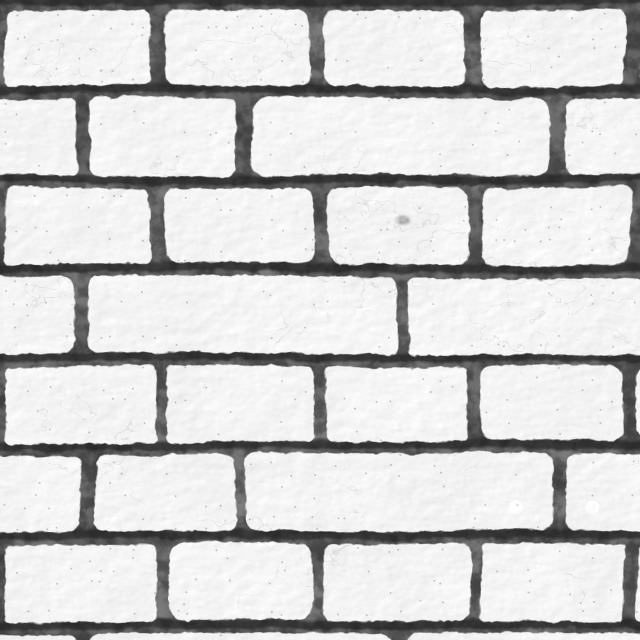
This texture is drawn by a Shadertoy shader. Its source:

```glsl
// A whitewashed brick wall with rough grey mortar, seen straight on.
// Each row gathers its nearest upright joints, some of them skipped to leave
// long bricks; a noisy rounded-box distance then parts brick from mortar.

const float ROW_PITCH = 0.1392;    // height of brick plus mortar
const float ROW_TOP = 0.0046;      // first row boundary below the top edge
const float COLUMN_PITCH = 0.2470; // spacing of upright joints
const float BRICK_HALF = 0.0598;   // half the height of a brick

const vec3 PAINT = vec3(0.957);
const vec3 MORTAR_LIGHT = vec3(0.42);
const vec3 MORTAR_MID = vec3(0.29);
const vec3 MORTAR_SHADOW = vec3(0.175);

float hash(vec2 p) {
    return fract(sin(dot(p, vec2(127.1, 311.7))) * 43758.5453);
}

float noise(vec2 p) {
    vec2 i = floor(p), f = fract(p);
    f = f * f * (3.0 - 2.0 * f);
    return mix(mix(hash(i), hash(i + vec2(1, 0)), f.x),
               mix(hash(i + vec2(0, 1)), hash(i + vec2(1, 1)), f.x), f.y);
}

float fbm(vec2 p) {
    float sum = 0.0, gain = 0.5;
    for (int i = 0; i < 4; i++) {
        sum += gain * noise(p);
        p = mat2(1.6, 1.2, -1.2, 1.6) * p + 7.3;
        gain *= 0.5;
    }
    return sum;
}

// Odd rows drop some joints, turning two short bricks into a long one.
bool jointSkipped(float row, float k) {
    float course = mod(row, 4.0);
    return (course == 1.0 && mod(k, 4.0) == 2.0) ||
           (course == 3.0 && mod(k, 2.0) == 1.0);
}

// Left edge, right edge and joint index of the brick around x.
vec3 brickSpan(float x, float row, float drop, float jointHalf) {
    vec3 span = vec3(-9.0, 9.0, 0.0);
    for (float k = -3.0; k < 8.0; k++) {
        if (jointSkipped(row, k)) continue;
        vec2 id = vec2(k, row);
        float phase = mix(0.002, 0.133, mod(row, 2.0));
        float joint = phase + k * COLUMN_PITCH + 0.012 * (hash(id) - 0.5)
                    + 0.10 * drop * (hash(id + 31.0) - 0.5);
        float halfWidth = jointHalf + 0.004 * (hash(id + 57.0) - 0.5);
        if (joint <= x && joint + halfWidth > span.x) span.xz = vec2(joint + halfWidth, k);
        if (joint > x) span.y = min(span.y, joint - halfWidth);
    }
    return span;
}

float roundedBox(vec2 p, vec2 halfSize, float radius) {
    vec2 q = abs(p) - halfSize + radius;
    return length(max(q, 0.0)) + min(max(q.x, q.y), 0.0) - radius;
}

// Soft disc coverage, used for blemishes.
float disc(vec2 p, vec2 center, float radius, float blur) {
    return 1.0 - smoothstep(radius - blur, radius + blur, length(p - center));
}

vec3 paintColor(vec2 p) {
    // Fine plaster relief, lit from the upper left
    float relief = fbm(p * vec2(55, 75)) - fbm(p * vec2(55, 75) + vec2(-0.25, 0.3));
    float shade = 0.10 * relief + 0.04 * (fbm(p * 14.0) - 0.47);
    // Occasional thin creases
    float ridge = abs(fbm(p * vec2(17, 24) + 3.0) - 0.48);
    float patches = smoothstep(0.58, 0.75, noise(p * 11.0));
    shade -= 0.07 * patches * (1.0 - smoothstep(0.0, 0.012, ridge));
    // Scattered tiny pits
    vec2 cell = floor(p * 60.0);
    vec2 offset = 0.25 + 0.5 * vec2(hash(cell + 5.0), hash(cell + 9.0));
    float pit = disc(fract(p * 60.0), offset, 0.08, 0.07);
    shade -= 0.22 * pit * step(0.88, hash(cell));
    // One grey stain and a pair of bright dabs
    vec2 stained = (p - vec2(0.630, 0.656)) * vec2(0.65, 1.0);
    shade -= 0.38 * disc(stained, vec2(0), 0.006, 0.005) * (0.5 + noise(p * 160.0));
    for (float i = 0.0; i < 2.0; i++)
        shade += 0.04 * disc(p, vec2(0.806 + 0.119 * i, 0.207), 0.011, 0.0015);
    return PAINT + shade;
}

// gapY is the height below the nearest row boundary.
vec3 mortarColor(vec2 p, float gapY) {
    float grain = fbm(p * 70.0);
    vec3 color = mix(MORTAR_MID, MORTAR_LIGHT, smoothstep(0.25, 0.70, grain));
    color *= 0.82 + 0.36 * noise(p * 24.0);
    // Shadow hugging the underside of the bricks above
    float y = gapY + 0.012 * (fbm(p * 38.0 + 11.0) - 0.47);
    float shadow = smoothstep(-0.017, -0.008, y) * (1.0 - smoothstep(-0.001, 0.006, y));
    return mix(color, MORTAR_SHADOW * (0.75 + 0.5 * grain), 0.85 * shadow);
}

void mainImage(out vec4 fragColor, in vec2 fragCoord) {
    vec2 p = fragCoord / iResolution.y;

    // Row under this point, with gently wavering courses
    float depth = 1.0 - p.y + 0.007 * (noise(p * vec2(5, 7)) - 0.5);
    float rowCoord = (depth - ROW_TOP) / ROW_PITCH;
    float row = floor(rowCoord);
    float drop = (fract(rowCoord) - 0.5) * ROW_PITCH;
    float gapY = (fract(rowCoord + 0.5) - 0.5) * ROW_PITCH;

    // Brick outline, with joints widening toward the top
    vec3 span = brickSpan(p.x, row, drop, mix(0.0085, 0.0125, p.y));
    float seed = hash(vec2(span.z, row) + 83.0);
    vec2 local = vec2(p.x - 0.5 * (span.x + span.y), drop + 0.003 * (seed - 0.5));
    vec2 halfSize = vec2(0.5 * (span.y - span.x), BRICK_HALF);
    float dist = roundedBox(local, halfSize, mix(0.008, 0.022, seed));
    dist += 0.008 * (fbm(p * 45.0) - 0.47) + 0.002 * (noise(p * 170.0) - 0.5);

    float blur = max(0.0017, 1.0 / iResolution.y);
    float brick = 1.0 - smoothstep(-blur, blur, dist);
    fragColor = vec4(mix(mortarColor(p, gapY), paintColor(p), brick), 1.0);
}
```
